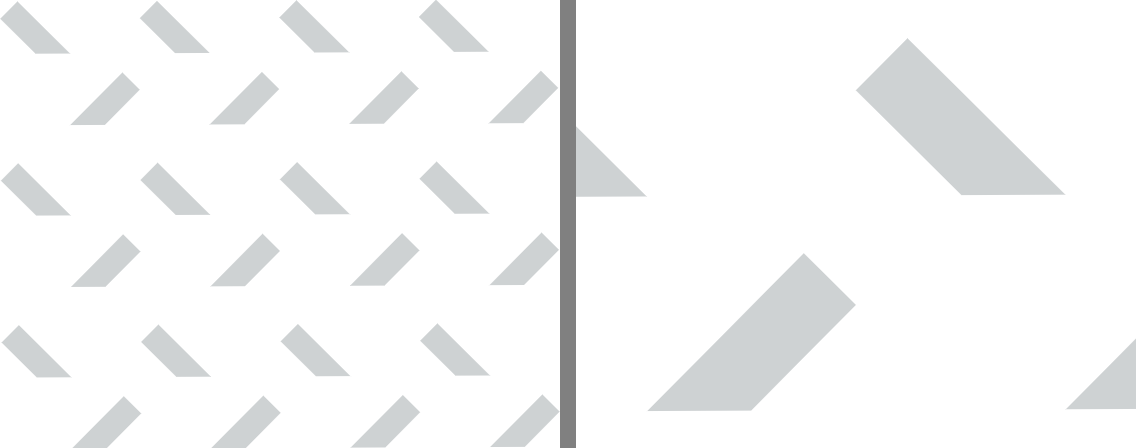
Left, the full canvas; right, a detail of the centre.
Write a WebGL 1 fragment shader that draws this pattern.

```glsl
precision highp float;

uniform vec2 u_resolution;

#define COLUMNS 4.0
#define ROWS 3.0
#define CANVAS_SPAN 4.014            // canvas width in column steps
#define ROW_STEP 1.1603              // row pitch in column steps
#define TILT 0.0043                  // slight turn of the whole grid, radians
#define FIRST_APEX vec2(0.125, 0.0105)
#define MIRROR_SHIFT vec2(0.75, 0.5127)
#define BAR_WIDTH 0.248
#define BAR_HEIGHT 0.3755
#define BAR_COLOR vec3(0.808, 0.822, 0.827)
#define PAPER_COLOR vec3(1.0)

// Offset from the apex of the nearest bar in a finite grid, y pointing down
vec2 gridOffset(vec2 p) {
  vec2 pitch = vec2(1.0, ROW_STEP);
  vec2 cell = floor(p / pitch + vec2(0.5, 0.3));
  cell = clamp(cell, vec2(0.0), vec2(COLUMNS, ROWS) - 1.0);
  return p - cell * pitch;
}

// Diagonal bar falling to the right: square upper end, level lower end
float barDistance(vec2 p) {
  float halfWidth = 0.5 * BAR_WIDTH;
  float sides = abs(p.x - p.y + halfWidth) - halfWidth;
  float upperEnd = -p.x - p.y;
  float diagonal = max(sides, upperEnd) * 0.70711;
  return max(diagonal, p.y - BAR_HEIGHT);
}

void main() {
  float pixel = CANVAS_SPAN / u_resolution.x;
  vec2 p = vec2(gl_FragCoord.x, u_resolution.y - gl_FragCoord.y) * pixel;

  // Straighten the tilted grid
  float c = cos(TILT);
  float s = sin(TILT);
  p = vec2(c * p.x - s * p.y, s * p.x + c * p.y) - FIRST_APEX;

  // Falling bars, and mirrored ones set between them
  vec2 falling = gridOffset(p);
  vec2 rising = gridOffset(p - MIRROR_SHIFT) * vec2(-1.0, 1.0);
  float d = min(barDistance(falling), barDistance(rising));

  float coverage = clamp(0.5 - d / pixel, 0.0, 1.0);
  gl_FragColor = vec4(mix(PAPER_COLOR, BAR_COLOR, coverage), 1.0);
}
```
